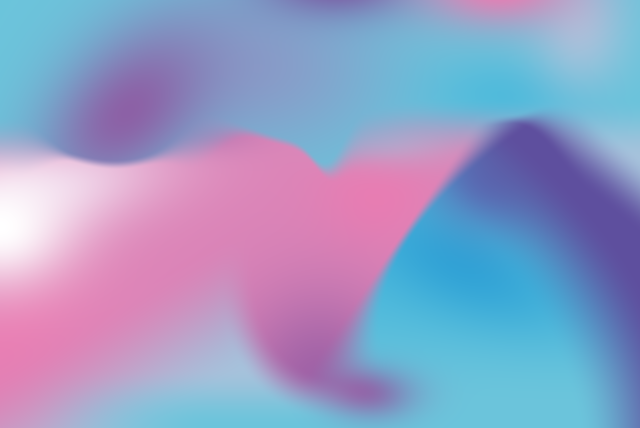
A WebGL 1 fragment shader for this background:

```glsl
precision highp float;
// Soft fluid gradient: a cyan sky, a pink fold and a blue-violet swoosh.
// Each layer is a colour field of tinted glows; layers are joined along
// smooth curves whose softness varies from crisp creases to wide blurs.
uniform vec2 u_resolution;

const vec3 CYAN = vec3(0.42, 0.77, 0.86);
const vec3 TEAL = vec3(0.31, 0.73, 0.86);
const vec3 AZURE = vec3(0.19, 0.64, 0.84);
const vec3 BLUE = vec3(0.34, 0.46, 0.73);
const vec3 PERIWINKLE = vec3(0.53, 0.62, 0.79);
const vec3 INDIGO = vec3(0.37, 0.31, 0.62);
const vec3 PURPLE = vec3(0.55, 0.38, 0.65);
const vec3 ORCHID = vec3(0.62, 0.38, 0.65);
const vec3 PINK = vec3(0.86, 0.52, 0.72);
const vec3 ROSE = vec3(0.91, 0.49, 0.70);
const vec3 BLUSH = vec3(0.93, 0.81, 0.90);
const vec3 MIST = vec3(0.65, 0.76, 0.86);

// Gaussian bump around a centre
float bump(float x, float center, float width) {
  float d = (x - center) / width;
  return exp(-d * d);
}

// Tints the base with a tilted elliptical glow
vec3 glow(vec3 base, vec3 tint, vec2 p, vec2 center, vec2 radius, float tilt) {
  vec2 d = p - center;
  float c = cos(tilt), s = sin(tilt);
  d = vec2(c * d.x + s * d.y, c * d.y - s * d.x) / radius;
  return mix(base, tint, exp(-dot(d, d)));
}

// Soft step across a signed distance
float crease(float dist, float softness) {
  return smoothstep(-softness, softness, dist);
}

vec3 skyColor(vec2 p) {
  vec3 c = glow(CYAN, PERIWINKLE, p, vec2(0.62, 0.16), vec2(0.30, 0.22), 0.0);
  c = glow(c, PURPLE, p, vec2(0.30, 0.26), vec2(0.24, 0.15), -0.78);
  c = glow(c, TEAL, p, vec2(1.20, 0.22), vec2(0.20, 0.09), 0.0);
  c = glow(c, MIST, p, vec2(1.36, 0.07), vec2(0.11, 0.14), 0.0);
  c = glow(c, mix(PURPLE, INDIGO, 0.4), p, vec2(0.79, -0.04), vec2(0.18, 0.08), 0.0);
  return glow(c, ROSE, p, vec2(1.17, -0.03), vec2(0.18, 0.09), 0.0);
}

// Rounded tongue of the fold that hangs toward the bottom
float tongue(vec2 p) {
  vec2 d = vec2(abs(p.x - 0.84) / 0.29, max(p.y - 0.6, 0.0) / 0.34);
  float r = pow(pow(d.x, 2.5) + pow(d.y, 2.5), 0.4);
  return 1.0 - smoothstep(0.84, 1.14, r);
}

vec3 foldColor(vec2 p) {
  vec3 c = glow(PINK, ROSE, p, vec2(0.88, 0.46), vec2(0.14, 0.13), 0.0);
  c = glow(c, ROSE, p, vec2(0.0, 0.79), vec2(0.25, 0.12), -0.5);
  c = glow(c, ORCHID, p, vec2(0.75, 0.90), vec2(0.20, 0.22), 0.0);
  c = glow(c, mix(ORCHID, PINK, 0.35), p, vec2(0.45, 0.31), vec2(0.14, 0.05), 0.0);
  c = glow(c, BLUSH, p, vec2(0.12, 0.44), vec2(0.28, 0.11), -0.2);
  c = glow(c, vec3(1.0), p, vec2(0.0, 0.53), vec2(0.17, 0.14), 0.0);
  c = glow(c, mix(PINK, MIST, 0.4), p, vec2(0.93, 0.34), vec2(0.15, 0.05), 0.0);
  // Cool mist below the diagonal, then cyan along the bottom
  float below = p.y - (0.98 - 0.62 * p.x);
  float floorGlow = smoothstep(0.86, 1.0, p.y) * smoothstep(0.05, 0.5, p.x);
  vec3 cool = mix(c, MIST, smoothstep(-0.10, 0.25, below));
  return mix(mix(cool, CYAN, floorGlow), c, tongue(p));
}

vec3 swooshColor(vec2 p) {
  vec3 c = mix(TEAL, CYAN, smoothstep(0.65, 0.95, p.y));
  c = glow(c, AZURE, p, vec2(1.08, 0.62), vec2(0.24, 0.11), 0.4);
  c = glow(c, BLUE, p, vec2(1.13, 0.43), vec2(0.15, 0.11), 0.4);
  c = glow(c, PURPLE, p, vec2(0.84, 0.92), vec2(0.12, 0.06), 0.0);
  float rise = 1.0 - p.y;
  float violet = p.x - 1.48 + 0.85 * rise * rise;
  return mix(c, INDIGO, smoothstep(-mix(0.25, 0.13, p.y), 0.12, violet));
}

// Coverage of the fold: its wavy upper edge
float foldMask(vec2 p) {
  float edge = 0.34 + 0.045 * bump(p.x, 0.27, 0.15) - 0.035 * bump(p.x, 0.55, 0.1)
    + 0.06 * bump(p.x, 0.77, 0.05) - 0.04 * smoothstep(0.75, 1.0, p.x);
  float softness = 0.012 + 0.06 * (1.0 - smoothstep(0.04, 0.17, p.x))
    + 0.05 * bump(p.x, 0.47, 0.07) + 0.06 * smoothstep(0.73, 0.86, p.x);
  return crease(p.y - edge, softness);
}

// Coverage of the swoosh: its curved left flank and its bent top
float swooshMask(vec2 p) {
  float rise = 0.95 - p.y;
  float flank = 0.80 + 0.085 * rise + 0.74 * rise * rise;
  float flankSoftness = 0.015 + 0.8 * (p.y - 0.55) * (p.y - 0.55);
  float t = p.x - 1.27;
  float top = 0.288 - 0.13 * (p.x - 1.08) + 0.475 * (t + sqrt(t * t + 0.002));
  float topSoftness = mix(0.012, 0.09, smoothstep(1.2, 1.38, p.x));
  return crease(p.x - flank, flankSoftness) * crease(p.y - top, topSoftness);
}

void main() {
  // Canvas units: x runs 0..1.5 rightward, y runs 0..1 downward
  vec2 uv = gl_FragCoord.xy / u_resolution;
  vec2 p = vec2(1.5 * uv.x, 1.0 - uv.y);
  vec3 color = mix(skyColor(p), foldColor(p), foldMask(p));
  color = mix(color, swooshColor(p), swooshMask(p));
  gl_FragColor = vec4(color, 1.0);
}
```
